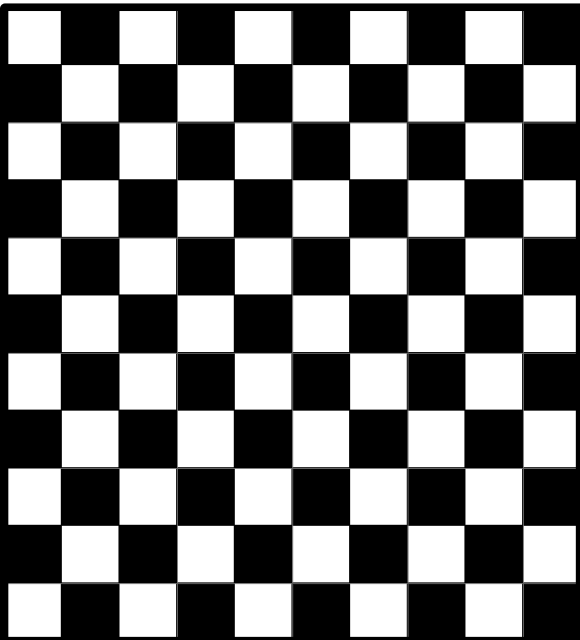
Write a WebGL 2 fragment shader that draws this pattern.

```glsl
#version 300 es
precision highp float;

uniform vec2 u_resolution;
out vec4 fragColor;

// Box-filtered step: 0 below zero, 1 above, one pixel wide
vec2 cover(vec2 x, vec2 pixel) {
    return clamp(x / pixel + 0.5, 0.0, 1.0);
}

// Coverage of the interval from lo to hi on each axis
vec2 band(vec2 x, vec2 lo, vec2 hi, vec2 pixel) {
    return cover(x - lo, pixel) - cover(x - hi, pixel);
}

void main() {
    // Cell coordinates, counted from the upper left
    vec2 uv = gl_FragCoord.xy / u_resolution;
    vec2 span = vec2(10.059, 11.113);
    vec2 pixel = span / u_resolution;
    vec2 cell = vec2(uv.x, 1.0 - uv.y) * span - vec2(0.0636, 0.1215);

    // Board area inside the black frame
    vec2 inner = band(cell, vec2(0.081, 0.07), vec2(9.923, 10.937), pixel);
    float board = inner.x * inner.y;

    // White squares, inset to leave a thin black joint
    vec2 id = floor(cell);
    vec2 square = band(fract(cell), vec2(0.009), vec2(0.991), pixel);
    float isWhite = 1.0 - mod(id.x + id.y, 2.0);
    float shade = isWhite * square.x * square.y;

    // Grey hairlines beside every second joint
    vec2 joint = round(cell);
    vec2 hairline = band(cell - joint, vec2(0.006), vec2(0.021), pixel);
    hairline.x *= mod(joint.x, 2.0) * step(2.0, joint.x);
    hairline.y *= 1.0 - mod(joint.y, 2.0);
    shade = mix(shade, 0.45, max(hairline.x, hairline.y));
    shade *= board;

    // White margin above the frame, with a rounded upper left corner
    float radius = 0.09;
    vec2 q = vec2(-0.0636, -0.062) + radius - cell;
    float edge = length(max(q, 0.0)) + min(max(q.x, q.y), 0.0) - radius;
    shade = mix(shade, 1.0, cover(vec2(edge), pixel).y);

    fragColor = vec4(vec3(shade), 1.0);
}
```
